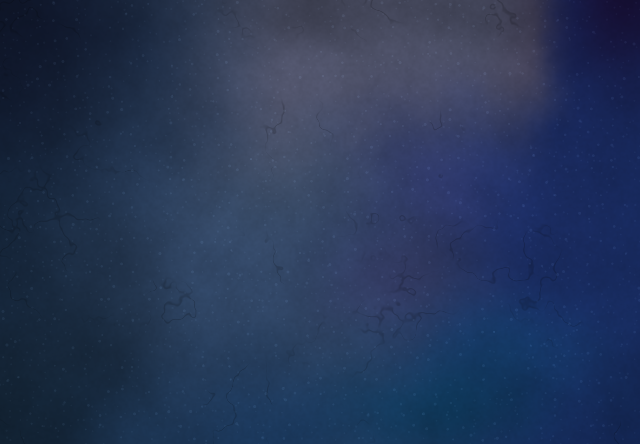
This background is drawn by a Shadertoy shader. Its source:

```glsl
float hash(vec2 cell) {
    vec3 h = fract(vec3(cell.xyx) * 0.1031);
    h += dot(h, h.yzx + 33.33);
    return fract((h.x + h.y) * h.z);
}

float valueNoise(vec2 p) {
    vec2 cell = floor(p);
    vec2 f = fract(p);
    f = f * f * (3.0 - 2.0 * f);
    float low = mix(hash(cell), hash(cell + vec2(1, 0)), f.x);
    float high = mix(hash(cell + vec2(0, 1)), hash(cell + vec2(1, 1)), f.x);
    return mix(low, high, f.y);
}

float fbm(vec2 p, int octaves) {
    float sum = 0.0, total = 0.0, gain = 0.5;
    mat2 turn = mat2(0.8, 0.6, -0.6, 0.8);
    for (int i = 0; i < octaves; i++) {
        sum += gain * valueNoise(p);
        total += gain;
        gain *= 0.55;
        p = turn * p * 2.03 + 17.3;
    }
    return sum / total;
}

// Soft elliptical patch of pigment
vec3 addGlow(vec3 base, vec2 uv, vec2 center, vec2 radii, vec3 tint, float strength) {
    vec2 q = (uv - center) / radii;
    return mix(base, tint, strength * exp(-dot(q, q)));
}

// Dark left side, steel middle, deep blue right side
vec3 backdrop(vec2 uv) {
    vec3 slate = vec3(0.08, 0.145, 0.23);
    vec3 steel = vec3(0.17, 0.25, 0.365);
    vec3 navy = vec3(0.09, 0.16, 0.36);
    vec3 color = mix(slate, steel, smoothstep(-0.05, 0.35, uv.x));
    return mix(color, navy, smoothstep(0.55, 0.86, uv.x));
}

// Haze with a soft left side, slanted base and crisp right side
float hazeMask(vec2 uv) {
    float base = 0.46 + 0.55 * max(uv.x - 0.45, 0.0);
    float sides = smoothstep(0.20, 0.48, uv.x) * (1.0 - smoothstep(0.82, 0.905, uv.x));
    return sides * smoothstep(base - 0.11, base + 0.2, uv.y);
}

vec3 hazeColor(vec2 uv) {
    vec3 color = mix(vec3(0.26, 0.33, 0.435), vec3(0.31, 0.32, 0.405), smoothstep(0.5, 0.8, uv.y));
    color = mix(color, vec3(0.305, 0.295, 0.37), smoothstep(0.72, 0.86, uv.x));
    return color * (1.0 - 0.17 * smoothstep(0.85, 1.0, uv.y));
}

// Sparse pale dust, one candidate grain per cell
float dust(vec2 p, float density, float pixel) {
    vec2 cell = floor(p * density);
    vec2 center = 0.2 + 0.6 * vec2(hash(cell + 3.7), hash(cell + 81.2));
    float radius = mix(0.03, 0.09, hash(cell + 41.9));
    float soft = pixel * density;
    float dotShape = 1.0 - smoothstep(radius, radius + soft, length(fract(p * density) - center));
    return dotShape * step(0.72, hash(cell + 12.4));
}

// Fine broken fissures along the mid level of the noise
float cracks(vec2 p, float scale) {
    float ridge = abs(fbm(p * scale, 4) - 0.5);
    float broken = smoothstep(0.56, 0.72, fbm(p * scale * 0.8 + 29.0, 3));
    return broken * (1.0 - smoothstep(0.0, 0.018, ridge));
}

void mainImage(out vec4 fragColor, in vec2 fragCoord) {
    vec2 uv = fragCoord / iResolution.xy;
    vec2 p = fragCoord / iResolution.y;
    float pixel = 1.0 / iResolution.y;

    // Uneven brushed borders
    vec2 warp = vec2(fbm(p * 4.0 + 5.0, 5), fbm(p * 4.0 + 61.0, 5)) - 0.5;
    vec2 w = uv + warp * vec2(0.10, 0.14);

    // Broad colour fields
    vec3 color = backdrop(w);
    color = addGlow(color, w, vec2(0.40, 0.42), vec2(0.20, 0.20), vec3(0.20, 0.28, 0.40), 0.7);
    color = addGlow(color, w, vec2(0.00, 0.97), vec2(0.26, 0.30), vec3(0.055, 0.08, 0.155), 0.9);
    color = addGlow(color, w, vec2(0.03, 0.05), vec2(0.22, 0.30), vec3(0.065, 0.12, 0.17), 0.75);
    color = addGlow(color, w, vec2(0.45, 0.00), vec2(0.28, 0.17), vec3(0.09, 0.225, 0.385), 0.75);
    color = addGlow(color, w, vec2(0.80, 0.20), vec2(0.14, 0.14), vec3(0.075, 0.235, 0.405), 0.8);
    color = addGlow(color, w, vec2(0.70, 0.07), vec2(0.13, 0.12), vec3(0.045, 0.22, 0.35), 0.8);

    // Grey haze, then violet and blue beneath it
    color = mix(color, hazeColor(w), 0.95 * hazeMask(w));
    color = addGlow(color, w, vec2(0.70, 0.59), vec2(0.13, 0.16), vec3(0.19, 0.215, 0.43), 0.7);
    color = addGlow(color, w, vec2(0.63, 0.40), vec2(0.12, 0.13), vec3(0.21, 0.23, 0.395), 0.75);
    color = addGlow(color, w, vec2(0.85, 0.51), vec2(0.10, 0.16), vec3(0.105, 0.175, 0.39), 0.7);

    // Darker right corners
    color = addGlow(color, w, vec2(1.00, 1.00), vec2(0.13, 0.22), vec3(0.085, 0.05, 0.19), 0.9);
    color = addGlow(color, w, vec2(1.00, 0.00), vec2(0.10, 0.18), vec3(0.065, 0.14, 0.30), 0.6);

    // Mottling, grain, fissures and dust
    color *= 1.0 + 0.28 * (fbm(p * 7.0 + 13.0, 6) - 0.5);
    color *= 1.0 + 0.07 * (fbm(p * 130.0, 2) - 0.5);
    color *= 1.0 - 0.16 * cracks(p, 9.0);
    color += vec3(0.035, 0.045, 0.055) * (dust(p, 38.0, pixel) + 0.6 * dust(p + 7.1, 67.0, pixel));

    fragColor = vec4(clamp(color, 0.0, 1.0), 1.0);
}
```
